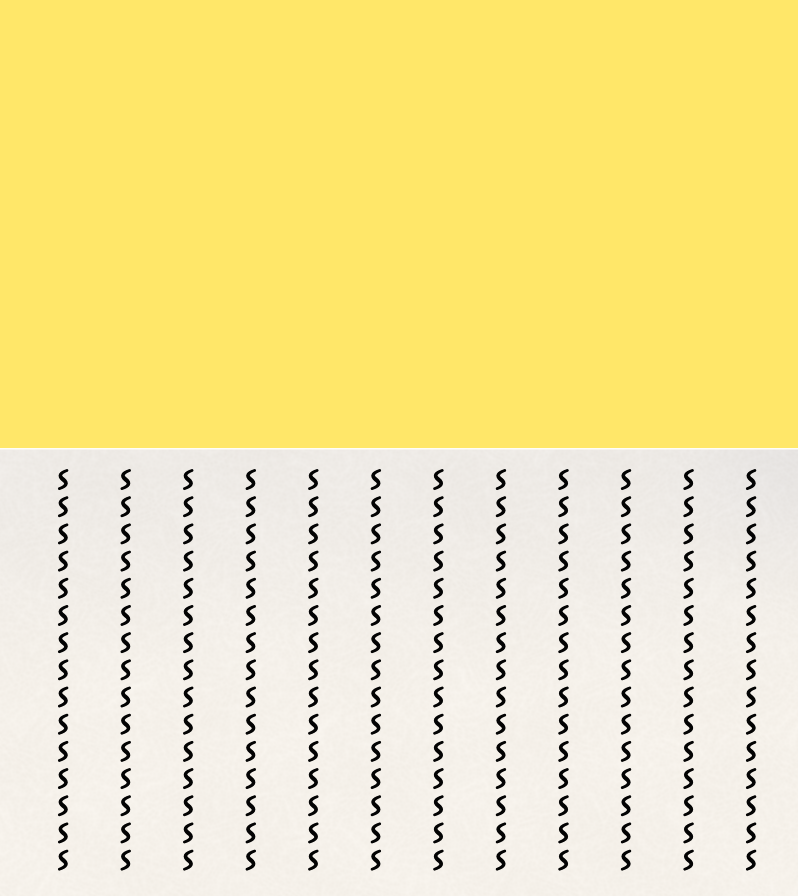
Reproduce this background procedurally as a Shadertoy shader.

```glsl
// A plain yellow panel above pale mottled paper with columns of small inked S-curves.

const vec3 YELLOW = vec3(1.0, 0.906, 0.41);
const vec3 PAPER = vec3(0.962, 0.945, 0.918);
const vec3 PAPER_SHADE = vec3(0.918, 0.906, 0.894);
const vec3 SEAM = vec3(1.0, 0.995, 0.97);
const vec3 INK = vec3(0.012);

const float HORIZON = 0.5;
const float SEAM_WIDTH = 0.0017;
const vec2 GRID_START = vec2(0.0705, 0.4648); // centre of the top left mark
const vec2 GRID_STEP = vec2(0.0698, -0.03034);
const vec2 GRID_LAST = vec2(11.0, 14.0);
const float MARK_HALF_HEIGHT = 0.0118;

vec2 hash2(vec2 cell) {
    vec3 h = fract(cell.xyx * vec3(0.1031, 0.1030, 0.0973));
    h += dot(h, h.yzx + 33.33);
    return fract((h.xx + h.yz) * h.zy);
}

// Distance to the nearest scattered feature point.
float cellular(vec2 p) {
    vec2 cell = floor(p), f = fract(p);
    float nearest = 2.0;
    for (int y = -1; y <= 1; y++)
        for (int x = -1; x <= 1; x++) {
            vec2 offset = vec2(x, y);
            nearest = min(nearest, length(offset + hash2(cell + offset) - f));
        }
    return nearest;
}

// Distance to a segment whose radius runs from r.x to r.y.
float taperedSegment(vec2 p, vec2 a, vec2 b, vec2 r) {
    vec2 ab = b - a;
    float t = clamp(dot(p - a, ab) / dot(ab, ab), 0.0, 1.0);
    return length(p - a - ab * t) - mix(r.x, r.y, t);
}

// Upper half of the mark: a bend from the centre to the right tip.
float halfCurve(vec2 p) {
    const vec2 bend = vec2(-0.66, 0.50), tip = vec2(0.36, 0.86);
    const float steps = 8.0;
    float d = 10.0;
    vec2 a = vec2(0.0);
    for (float i = 1.0; i <= steps; i++) {
        float t = i / steps;
        vec2 b = 2.0 * t * (1.0 - t) * bend + t * t * tip;
        vec2 radius = mix(vec2(0.20), vec2(0.13), vec2(t - 1.0 / steps, t));
        d = min(d, taperedSegment(p, a, b, radius));
        a = b;
    }
    return d;
}

float markDistance(vec2 p) {
    return min(halfCurve(p), halfCurve(-p));
}

// Position relative to the nearest mark in a bounded grid.
vec2 gridLocal(vec2 p) {
    vec2 index = clamp(round((p - GRID_START) / GRID_STEP), vec2(0.0), GRID_LAST);
    return p - GRID_START - index * GRID_STEP;
}

vec3 paperColor(vec2 p, float aspect) {
    // Shade gathers under the seam and in its right corner.
    float shade = 0.65 * smoothstep(0.2, 0.5, p.y);
    shade += 0.6 * smoothstep(0.2, 0.0, length(p - vec2(aspect, HORIZON)));
    vec3 color = mix(PAPER, PAPER_SHADE, shade);

    // Warped cells give fibres; slow sines give soft blotches.
    vec2 warp = 0.012 * sin(p.yx * vec2(71.0, 59.0) + 2.0 * sin(p * 37.0));
    float fibres = cellular((p + warp) * vec2(95.0, 120.0)) - 0.45;
    float grain = cellular(p * 230.0) - 0.45;
    float blotch = sin(p.x * 23.0 + 2.0 * sin(p.y * 17.0)) * sin(p.y * 29.0 + p.x * 9.0);
    float tone = 0.016 * fibres + 0.014 * grain + 0.004 * blotch;
    return color + tone * vec3(0.9, 1.0, 1.15);
}

void mainImage(out vec4 fragColor, in vec2 fragCoord) {
    vec2 p = fragCoord / iResolution.y;
    float aspect = iResolution.x / iResolution.y;
    float pixel = 1.0 / iResolution.y;

    // Paper and ink
    vec3 color = paperColor(p, aspect);
    float d = markDistance(gridLocal(p) / MARK_HALF_HEIGHT) * MARK_HALF_HEIGHT;
    color = mix(color, INK, smoothstep(0.6 * pixel, -0.6 * pixel, d));

    // Seam and upper panel
    float above = p.y - HORIZON;
    color = mix(color, SEAM, clamp((above + SEAM_WIDTH) / pixel + 0.5, 0.0, 1.0));
    color = mix(color, YELLOW, clamp(above / pixel + 0.5, 0.0, 1.0));
    fragColor = vec4(color, 1.0);
}
```
